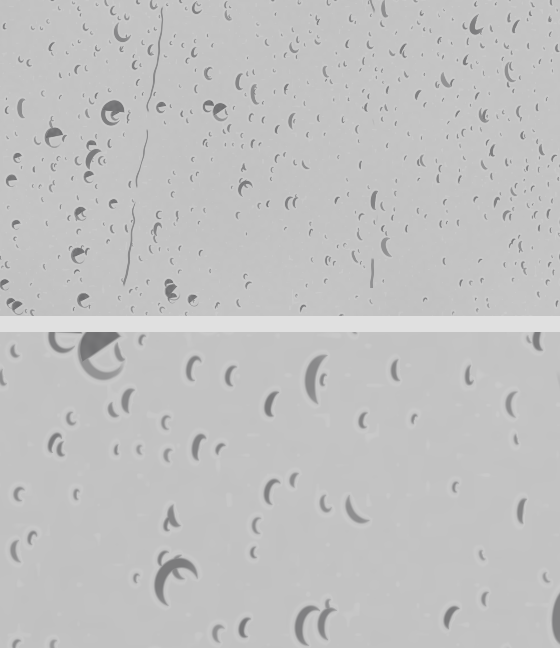
Top: the whole. Bottom: its middle third, enlarged.
Write a Shadertoy shader that draws this texture.

```glsl
// Rain drops on a pale grey pane: dark open arcs with faint bright rims.
// Three jittered grids scatter drops of different sizes; large ones at the lower
// left carry a dark cap, and broken wavy trails run down the pane.

#define BASE_GREY 0.762
#define INK_DEPTH 0.255
#define CAP_DEPTH 0.340
#define RIM_GLOW 0.022
#define SOFTNESS 0.0016
#define LARGE_CELL 0.145
#define MEDIUM_CELL 0.075
#define SMALL_CELL 0.040
#define STROKE 0.155
#define TURN_BY_HEIGHT 1.7
#define TRAIL_WIDTH 0.0026

vec3 hash3(vec2 p) {
    vec3 h = fract(vec3(p.xyx) * vec3(0.1031, 0.1030, 0.0973));
    h += dot(h, h.yxz + 33.33);
    return fract((h.xxy + h.yzz) * h.zyx);
}

float valueNoise(vec2 p) {
    vec2 i = floor(p), f = fract(p);
    f = f * f * (3.0 - 2.0 * f);
    float low = mix(hash3(i).x, hash3(i + vec2(1, 0)).x, f.x);
    float high = mix(hash3(i + vec2(0, 1)).x, hash3(i + vec2(1, 1)).x, f.x);
    return mix(low, high, f.y);
}

mat2 rotation(float a) {
    float c = cos(a), s = sin(a);
    return mat2(c, -s, s, c);
}

float cover(float d, float soft) {
    return 1.0 - smoothstep(-soft, soft, d);
}

// Share of cells that hold a drop: patchy, sparse at the lower middle, dense at the right.
float crowding(vec2 p) {
    float patches = smoothstep(0.2, 0.8, valueNoise(p * 4.0 + 8.0));
    float hollow = exp(-dot(p - vec2(0.85, 0.1), p - vec2(0.85, 0.1)) * 18.0);
    return (0.45 + 1.0 * patches + 0.35 * smoothstep(1.2, 1.6, p.x)) * (1.0 - 0.85 * hollow);
}

// x: darkness, y: bright rim
vec2 dropLayer(vec2 p, float cell, vec2 radii, float density, float depth, float seed, float soft) {
    vec2 result = vec2(0.0);
    vec2 home = floor(p / cell);
    for (int j = -1; j <= 1; j++)
    for (int i = -1; i <= 1; i++) {
        vec2 id = home + vec2(i, j);
        vec3 place = hash3(id + seed);
        vec3 form = hash3(id + seed + 57.3);
        vec3 extra = hash3(id + seed + 113.7);
        vec2 center = (id + 0.1 + 0.8 * place.xy) * cell;
        if (place.z > density * crowding(center)) continue;

        float radius = mix(radii.x, radii.y, pow(form.x, 1.6));
        float rightSide = smoothstep(0.5, 1.5, center.x);
        float width = mix(0.50, 0.88, form.y) - 0.18 * rightSide * extra.x;
        bool capped = radius > 0.0155 && center.x < 0.75 && center.y < 0.68 && extra.y < 0.75;
        if (capped) width = 0.85;

        // ellipse distance, scaled by its gradient for an even stroke
        float lean = (form.z - 0.5) * 0.8 + (center.y - 0.5) * 0.5;
        vec2 axes = vec2(width, 1.0);
        vec2 q = rotation(-lean) * (p - center) / (radius * axes);
        float reach = max(length(q), 0.001);
        float scale = radius * reach / max(length(q / axes), 0.001);

        // the arc opens to the right and swings from upper left to lower left with height
        float turn = (center.y - 0.5) * TURN_BY_HEIGHT + (extra.z - 0.5) * 1.1;
        vec2 facing = rotation(turn) * q;
        float angle = abs(atan(facing.y, -facing.x));
        float span = mix(1.15, 2.25, extra.x * (1.0 - 0.45 * rightSide));
        float taper = 1.0 - pow(min(angle / span, 1.0), 2.5);
        float stroke = (radius * STROKE * mix(0.8, 1.35, extra.y) + 0.0007) * taper;
        float d = abs(reach - 0.86) * scale - stroke + 1.2 * radius * max(angle - span, 0.0);
        float ink = cover(d, soft) * depth * mix(0.72, 1.12, form.z);
        ink *= mix(1.0, 0.75, smoothstep(0.4, 1.0, angle / span));

        if (capped) {
            float cap = max((reach - 0.96) * scale, (0.12 + 0.25 * q.x - q.y) * radius);
            float ring = (abs(reach - 0.90) - 0.07) * scale;
            float shade = CAP_DEPTH * mix(0.8, 1.0, valueNoise(q * 3.0 + id));
            ink = max(ink, cover(cap, soft) * shade);
            ink = max(ink, cover(ring, soft) * 0.15 * smoothstep(0.9, 0.2, q.x));
            d = min(d, cap);
        }
        float rim = exp(-pow((d - 0.0042) / 0.0020, 2.0));
        result = max(result, vec2(ink, rim));
    }
    return result;
}

// Thin wandering trail, broken into dashes.
float trail(vec2 p, float topX, float drift, float gaps, float soft) {
    float x = topX - drift * (1.0 - p.y) + 0.03 * (valueNoise(vec2(topX * 9.0, p.y * 9.0)) - 0.5);
    x += 0.014 * (valueNoise(vec2(topX * 31.0, p.y * 30.0)) - 0.5);
    float dash = smoothstep(gaps, gaps + 0.12, valueNoise(vec2(topX * 17.0, p.y * 13.0)));
    float swell = 0.4 + valueNoise(vec2(topX * 5.0, p.y * 25.0)) + 0.5 * smoothstep(0.3, 0.1, p.y);
    return cover(abs(p.x - x) - TRAIL_WIDTH * swell, soft) * dash * step(0.09, p.y);
}

void mainImage(out vec4 fragColor, in vec2 fragCoord) {
    vec2 p = fragCoord / iResolution.y;
    float soft = max(SOFTNESS, 0.55 / iResolution.y);

    // drops from large to small
    vec2 drops = dropLayer(p, LARGE_CELL, vec2(0.021, 0.042), 0.50, INK_DEPTH, 11.0, soft);
    drops = max(drops, dropLayer(p, MEDIUM_CELL, vec2(0.011, 0.020), 0.50, INK_DEPTH, 203.0, soft));
    drops = max(drops, dropLayer(p, SMALL_CELL, vec2(0.005, 0.010), 0.30, INK_DEPTH * 0.9, 401.0, soft));

    // trails
    float ink = max(drops.x, 0.23 * trail(p, 0.52, 0.13, 0.22, soft));
    ink = max(ink, 0.20 * trail(p, 1.18, -0.01, 0.50, soft));

    // pane with soft mottling and pale specks
    float pane = BASE_GREY + 0.014 * (valueNoise(p * 3.0) - 0.5) + 0.008 * smoothstep(0.9, 1.7, p.x);
    pane += 0.008 * (valueNoise(p * 70.0) - 0.5);
    float speck = smoothstep(0.86, 0.98, valueNoise(p * 95.0 + 40.0));
    float light = max(drops.y, speck) * RIM_GLOW * (1.0 - smoothstep(0.0, 0.1, ink));

    float grey = pane + light - ink;
    fragColor = vec4(vec3(grey, grey, grey + 0.02 * ink), 1.0);
}
```
